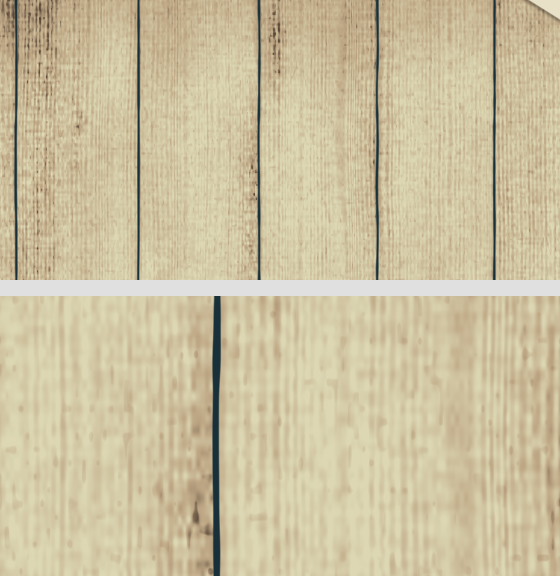
Top: the whole. Bottom: its middle third, enlarged.
Reproduce this texture procedurally as a WebGL 1 fragment shader.

```glsl
precision highp float;
// Pale weathered timber: upright planks with dashed grain, brown stains and dark teal seams.
uniform vec2 u_resolution;

#define PITCH 0.2139
#define FIRST_SEAM 0.0287
#define SEAM_HALF 0.0021
#define RINGS 29.0
#define GRAIN 0.36
#define STAIN 0.85
#define CREAM vec3(0.865, 0.845, 0.705)
#define TAN vec3(0.75, 0.66, 0.525)
#define UMBER vec3(0.36, 0.29, 0.23)
#define SEAM_COLOR vec3(0.09, 0.19, 0.225)
#define CORNER_COLOR vec3(0.91, 0.88, 0.78)

float hash(vec2 p) {
  p = fract(p * vec2(0.1031, 0.1137));
  p += dot(p, p.yx + 33.33);
  return fract((p.x + p.y) * p.x * 17.0);
}

float noise(vec2 p) {
  vec2 i = floor(p), f = fract(p);
  f = f * f * (3.0 - 2.0 * f);
  return mix(mix(hash(i), hash(i + vec2(1.0, 0.0)), f.x),
             mix(hash(i + vec2(0.0, 1.0)), hash(i + 1.0), f.x), f.y);
}

float fbm(vec2 p) {
  float sum = 0.0, amp = 0.5;
  for (int i = 0; i < 4; i++) {
    sum += amp * noise(p);
    p = p * 2.03 + 17.1;
    amp *= 0.5;
  }
  return sum / 0.9375;
}

// Slightly uneven plank spacing with a faint wander along the seam
float seamX(float k, float y) {
  return FIRST_SEAM + PITCH * k + 0.006 * sin(0.85 * k)
       + 0.002 * (noise(vec2(k * 7.3 + 20.0, y * 6.0)) - 0.5);
}

float blot(vec2 uv, vec2 center, vec2 size) {
  vec2 q = (uv - center) / size;
  return exp(-dot(q, q));
}

// Where the old finish has darkened
float stainMap(vec2 uv, float plank) {
  float s = 0.0;
  if (plank < -0.5) s = 0.4;
  else if (plank < 0.5)
    s = 0.75 * blot(uv, vec2(0.078, 0.62), vec2(0.04, 0.48))
      + 0.65 * blot(uv, vec2(0.139, 0.58), vec2(0.009, 0.24))
      + 0.5 * blot(uv, vec2(0.05, 0.1), vec2(0.035, 0.2));
  else if (plank < 1.5)
    s = 0.9 * blot(uv, vec2(0.456, 0.25), vec2(0.026, 0.4));
  else if (plank < 2.5)
    s = 0.9 * blot(uv, vec2(0.492, 0.84), vec2(0.013, 0.16))
      + 0.4 * blot(uv, vec2(0.66, 0.55), vec2(0.022, 0.55));
  else if (plank < 3.5)
    s = 0.3 * blot(uv, vec2(0.69, 0.45), vec2(0.02, 0.5));
  else s = 0.18;
  return s * (0.55 + 0.8 * fbm(uv * vec2(60.0, 9.0) + 40.0));
}

void main() {
  vec2 uv = gl_FragCoord.xy / u_resolution;
  float px = 1.0 / u_resolution.x;

  // Find the plank and the nearest seam
  float plank = -1.0, left = FIRST_SEAM - PITCH, seamDist = 1.0, seamId = 0.0;
  for (int i = 0; i < 5; i++) {
    float k = float(i), x = seamX(k, uv.y);
    if (uv.x > x) { plank = k; left = x; }
    if (abs(uv.x - x) < seamDist) { seamDist = abs(uv.x - x); seamId = k; }
  }
  float seed = plank * 13.7 + 50.0;
  float across = (uv.x - left) / PITCH;

  // Growth rings: bent, unevenly spaced, broken into dashes
  float lean = (hash(vec2(seed, 3.0)) - 0.5) * 3.0;
  float bend = lean * uv.y * uv.y * (1.0 - across)
             + 1.6 * noise(vec2(across * 2.0 + seed, uv.y * 2.0))
             + 2.0 * noise(vec2(across * 9.0 + seed, 4.0));
  float ring = across * RINGS + bend;
  float ringId = floor(ring);
  float ridge = 1.0 - smoothstep(0.06, 0.46, abs(fract(ring) - 0.5));
  float strength = 0.25 + 0.75 * hash(vec2(ringId + 70.0, seed));
  float dashes = 0.35 + 0.65 * noise(vec2(ringId * 3.1 + seed + 90.0, uv.y * 55.0));
  float patches = 0.4 + 0.9 * fbm(vec2(uv.x * 22.0 + seed, uv.y * 4.0));
  float grain = ridge * strength * dashes * patches;

  // Fine fibres, saw marks and pits
  float fibre = noise(vec2(uv.x * 370.0, uv.y * 75.0)) - 0.5;
  float saw = noise(vec2(uv.x * 45.0, uv.y * 115.0)) - 0.5;
  float pits = smoothstep(0.76, 0.95, noise(vec2(uv.x * 240.0 + 9.0, uv.y * 62.0)));
  float cloud = fbm(vec2(uv.x * 14.0 + seed, uv.y * 2.5)) - 0.4;

  // Combine wear into one tone, pale to dark
  float stain = STAIN * stainMap(uv, plank);
  float top = smoothstep(0.62, 1.05, uv.y);
  float rim = exp(-seamDist / 0.006);
  float tone = 0.04 + 0.3 * cloud + grain * (GRAIN + 0.75 * stain)
             + stain * (0.22 + 0.5 * fibre + 0.35 * saw)
             + 0.17 * fibre + 0.1 * saw + pits * (0.16 + 0.3 * stain)
             + 0.24 * top + 0.2 * rim
             + 0.2 * blot(uv, vec2(0.0, 1.0), vec2(0.12, 0.3));
  vec3 color = mix(CREAM, TAN, clamp(tone / 0.45, 0.0, 1.0));
  color = mix(color, UMBER, smoothstep(0.42, 1.15, tone));

  // Dark gaps between planks
  float width = SEAM_HALF * (0.8 + 0.4 * noise(vec2(seamId * 5.0, uv.y * 22.0)));
  color = mix(color, SEAM_COLOR, 1.0 - smoothstep(width - px, width + px, seamDist));

  // Pale sheet over the upper right corner with a soft shadow
  float sheet = dot(vec2(uv.x * 2.0 - 1.888, uv.y - 1.0), vec2(0.53, 0.848));
  color *= 1.0 - 0.35 * smoothstep(-0.018, 0.0, sheet);
  color = mix(color, CORNER_COLOR, smoothstep(-px, px, sheet * 0.5));

  gl_FragColor = vec4(color, 1.0);
}
```
